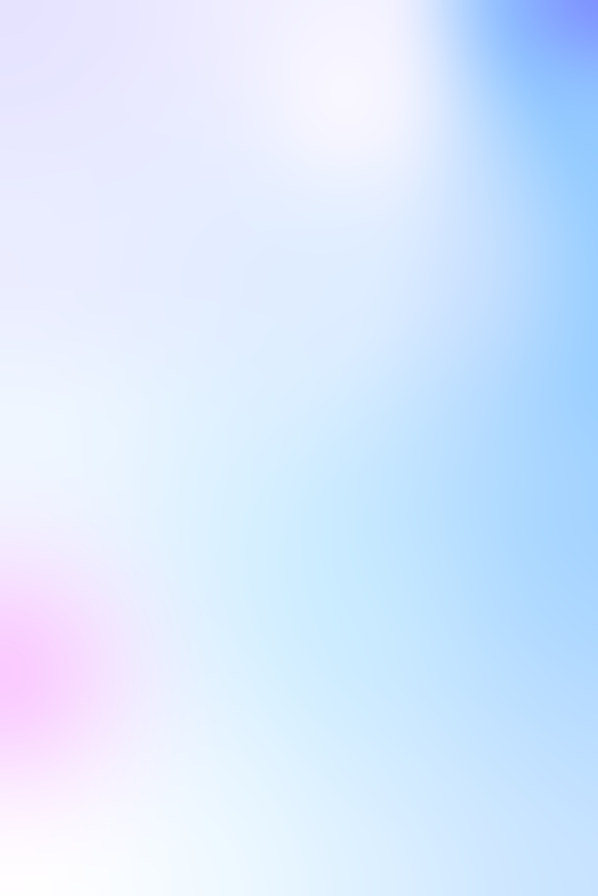
Reproduce this background procedurally as a Shadertoy shader.

```glsl
// Soft pastel sky gradient: blue right side, pink glow at left, pale light near the top.

// Smooth vertical ramp through four colours at heights 0, a, b and 1 (measured downward).
vec3 ramp(vec3 c0, vec3 c1, vec3 c2, vec3 c3, float a, float b, float t) {
    vec3 c = mix(c0, c1, smoothstep(0.0, a, t));
    c = mix(c, c2, smoothstep(a, b, t));
    return mix(c, c3, smoothstep(b, 1.0, t));
}

// Gaussian falloff around a centre, with a separate radius on each axis.
float glow(vec2 p, vec2 centre, vec2 radius) {
    vec2 d = (p - centre) / radius;
    return exp(-dot(d, d));
}

// Three vertical colour ramps joined across the width.
vec3 skyBase(float x, float t) {
    vec3 left = ramp(vec3(0.90, 0.89, 1.0), vec3(0.92, 0.93, 1.0),
                     vec3(0.94, 0.97, 1.0), vec3(1.0), 0.30, 0.50, t);
    vec3 middle = ramp(vec3(0.95, 0.945, 1.0), vec3(0.87, 0.93, 1.0),
                       vec3(0.81, 0.93, 1.0), vec3(0.90, 0.96, 1.0), 0.32, 0.62, t);
    vec3 right = ramp(vec3(0.57, 0.79, 1.0), vec3(0.60, 0.81, 1.0),
                      vec3(0.64, 0.825, 1.0), vec3(0.78, 0.89, 1.0), 0.40, 0.55, t);

    // The blue edge is narrow at the top and spreads wide below.
    float blueStart = mix(0.63, 0.40, smoothstep(0.25, 0.60, t));
    float blueEnd = mix(0.88, 1.06, smoothstep(0.0, 0.30, t));
    vec3 c = mix(left, middle, smoothstep(0.0, 0.62, x));
    return mix(c, right, smoothstep(blueStart, blueEnd, x));
}

void mainImage(out vec4 fragColor, in vec2 fragCoord) {
    vec2 uv = fragCoord / iResolution.xy;
    vec2 p = vec2(uv.x * 0.667, uv.y);
    vec3 color = skyBase(uv.x, 1.0 - uv.y);

    // Faint lavender and cyan veils
    color = mix(color, vec3(0.82, 0.87, 1.0), 0.30 * glow(p, vec2(0.53, 0.69), vec2(0.08, 0.13)));
    color = mix(color, vec3(0.80, 0.93, 1.0), 0.40 * glow(p, vec2(0.39, 0.32), vec2(0.12)));

    // Pale light, pink bloom and violet corner
    color = mix(color, vec3(0.98, 0.97, 1.0), 0.85 * glow(p, vec2(0.384, 0.89), vec2(0.085, 0.095)));
    color = mix(color, vec3(0.98, 0.79, 1.0), 0.97 * glow(p, vec2(0.0, 0.25), vec2(0.137, 0.130)));
    color = mix(color, vec3(0.49, 0.56, 1.0), 0.95 * glow(p, vec2(0.68, 1.01), vec2(0.105, 0.085)));

    fragColor = vec4(color, 1.0);
}
```
